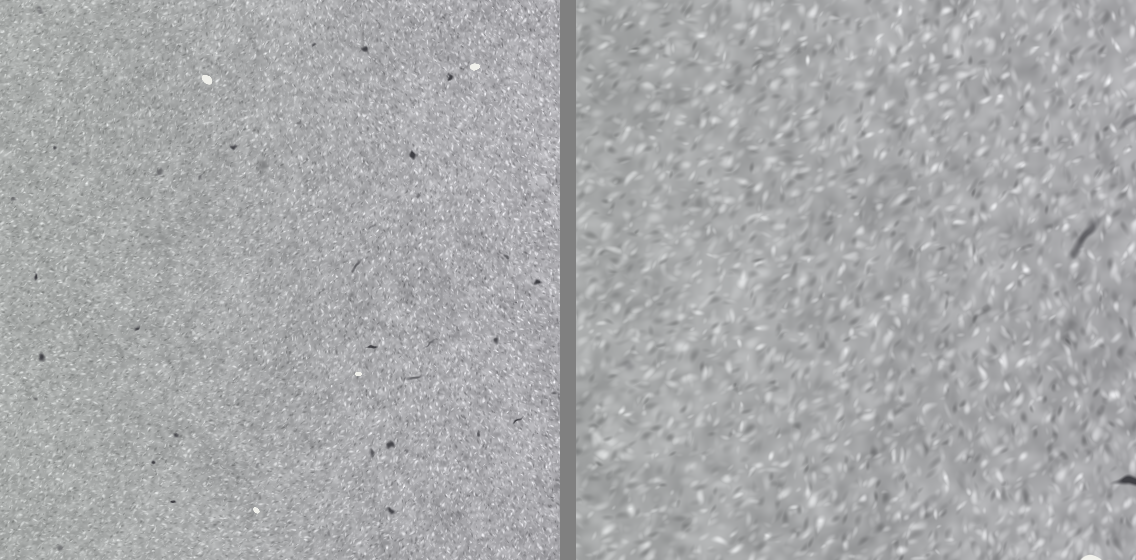
Left, the full canvas; right, a detail of the centre.
This texture is drawn by a Shadertoy shader. Its source:

```glsl
float hash(vec2 p, float seed) {
    vec3 q = fract(vec3(p.xyx + seed * 7.31) * vec3(0.1031, 0.1030, 0.0973));
    q += dot(q, q.yzx + 33.33);
    return fract((q.x + q.y) * q.z);
}

float valueNoise(vec2 p, float seed) {
    vec2 cell = floor(p);
    vec2 f = fract(p);
    f = f * f * (3.0 - 2.0 * f);
    float low = mix(hash(cell, seed), hash(cell + vec2(1, 0), seed), f.x);
    float high = mix(hash(cell + vec2(0, 1), seed), hash(cell + vec2(1, 1), seed), f.x);
    return mix(low, high, f.y);
}

float signedNoise(vec2 p, float seed) {
    return 2.0 * valueNoise(p, seed) - 1.0;
}

mat2 rotation(float angle) {
    float c = cos(angle), s = sin(angle);
    return mat2(c, -s, s, c);
}

// Scattered ellipses; halfSize is in cell units, core is the solid part of the radius.
float flecks(vec2 p, float cells, float density, vec2 halfSize,
             float angle, float spread, float core, float seed) {
    vec2 grid = p * cells;
    vec2 home = floor(grid);
    float cover = 0.0;
    for (int y = -1; y <= 1; y++) {
        for (int x = -1; x <= 1; x++) {
            vec2 cell = home + vec2(x, y);
            if (hash(cell, seed) > density) continue;
            vec2 center = cell + vec2(hash(cell, seed + 1.0), hash(cell, seed + 2.0));
            float turn = angle + spread * (2.0 * hash(cell, seed + 3.0) - 1.0);
            float size = mix(0.55, 1.0, hash(cell, seed + 4.0));
            float strength = mix(0.25, 1.0, pow(hash(cell, seed + 5.0), 1.6));
            vec2 local = rotation(turn) * (grid - center) / (halfSize * size);
            cover = max(cover, strength * (1.0 - smoothstep(core, 1.0, length(local))));
        }
    }
    return cover;
}

// Fine mineral grain: bright and dark slivers over soft noise.
float grainTone(vec2 p, float angle) {
    vec2 bent = p + 0.0016 * vec2(signedNoise(p * 120.0, 7.0), signedNoise(p * 120.0, 8.0));
    float bright = flecks(bent, 95.0, 0.85, vec2(0.68, 0.34), angle, 0.8, 0.10, 1.0);
    float glint = flecks(bent, 145.0, 0.75, vec2(0.68, 0.40), angle, 0.9, 0.10, 11.0);
    float shade = flecks(bent, 110.0, 0.85, vec2(0.72, 0.36), angle, 0.7, 0.05, 21.0);
    float fine = signedNoise(p * 165.0, 31.0);
    float medium = signedNoise(rotation(0.6) * p * 85.0, 32.0);
    return 0.205 * bright + 0.115 * glint - 0.145 * shade + 0.048 * fine + 0.036 * medium;
}

float broadTone(vec2 p) {
    return 0.018 * signedNoise(p * 4.0, 41.0) + 0.015 * signedNoise(p * 14.0, 42.0)
         + 0.014 * signedNoise(p * 36.0, 43.0);
}

void mainImage(out vec4 fragColor, in vec2 fragCoord) {
    vec2 p = fragCoord / iResolution.y;
    const vec3 stoneGray = vec3(0.656, 0.659, 0.663);
    const vec3 greenTint = vec3(-0.004, 0.004, -0.005);
    const vec3 violetTint = vec3(0.001, -0.004, 0.009);
    const vec3 pitColor = vec3(0.25, 0.25, 0.27);
    const vec3 chipColor = vec3(0.94, 0.94, 0.92);

    // Grain direction and contrast drift across the slab.
    float drift = smoothstep(0.3, 0.9, 0.75 * p.x + 0.35 * p.y);
    float angle = mix(0.4, 1.9, drift) + 0.35 * signedNoise(p * 5.0, 51.0);
    float contrast = mix(0.88, 1.15, smoothstep(0.2, 1.0, p.x));
    vec3 color = stoneGray + mix(greenTint, violetTint, smoothstep(0.0, 1.0, p.x));
    color += contrast * grainTone(p, angle) + broadTone(p);

    // Ragged outlines for the larger blemishes.
    vec2 jitter = vec2(signedNoise(p * 130.0, 61.0), signedNoise(p * 130.0, 62.0));
    vec2 ragged = p + 0.0032 * jitter;

    // Faint smudges, dark pits and a cluster of short cracks.
    float smudge = flecks(ragged, 7.0, 0.35, vec2(0.16, 0.12), 0.5, 1.5, 0.0, 71.0);
    float pits = flecks(ragged, 10.0, 0.34, vec2(0.11, 0.085), 0.5, 1.5, 0.15, 81.0);
    float crackZone = 1.0 - smoothstep(0.15, 0.32, distance(p, vec2(0.77, 0.36)));
    float cracks = flecks(ragged, 14.0, 0.24, vec2(0.32, 0.075), 0.55, 0.5, 0.15, 91.0);
    color -= 0.12 * smudge;
    color = mix(color, pitColor, min(1.0, 1.3 * max(pits, cracks * crackZone)));

    // Rare pale chips.
    float chips = flecks(p + 0.0008 * jitter, 6.0, 0.13, vec2(0.075, 0.05), -0.2, 0.8, 0.65, 101.0);
    color = mix(color, chipColor, smoothstep(0.0, 0.4, chips));

    fragColor = vec4(clamp(color, 0.0, 1.0), 1.0);
}
```
